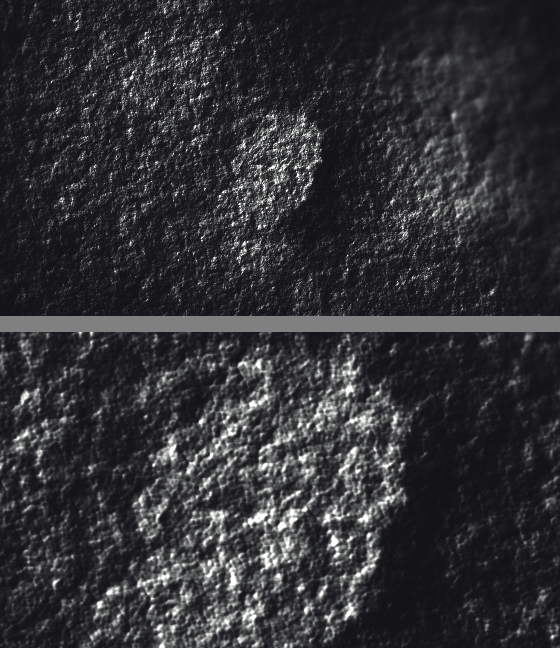
Top, the full canvas; bottom, a detail of the centre.
A Shadertoy shader for this texture:

```glsl
// Dark granular powder in raking light, with one lit lump and a shallow depth of field.

// Lengths are in canvas heights; exposures are natural logarithms.
const vec3  SHADOW_COLOR = vec3(0.072, 0.073, 0.091);
const vec3  LIGHT_COLOR  = vec3(1.0, 1.01, 0.965);
const vec2  TO_LIGHT     = vec2(-0.85, 0.52);
const float EXPOSURE     = -2.85;
const float RELIEF       = 2.1;    // contrast of the grains
const float ROUGHNESS    = 0.75;   // irregular share of each grain
const float UNEVENNESS   = 1.9;    // strength of the broad mottling
const float HIGHLIGHT_ROLLOFF = 0.7;
const int   OCTAVES      = 5;
const float CLUMP_FREQ   = 16.0;   // coarsest clumps per canvas height
const float LACUNARITY   = 1.9;
const float MAX_BLUR     = 0.023;
const vec2  LUMP_CENTER  = vec2(0.865, 0.465);
const vec2  LUMP_RADII   = vec2(0.132, 0.18);
const float LUMP_LEAN    = 0.35;
const mat2  TURN         = mat2(0.8, 0.6, -0.6, 0.8);

vec2 hash22(vec2 p) {
    vec3 q = fract(vec3(p.xyx) * vec3(0.1031, 0.1030, 0.0973));
    q += dot(q, q.yzx + 33.33);
    return fract((q.xx + q.yz) * q.zy);
}

float valueNoise(vec2 p) {
    vec2 cell = floor(p), f = fract(p);
    f = f * f * (3.0 - 2.0 * f);
    float low  = mix(hash22(cell).x, hash22(cell + vec2(1, 0)).x, f.x);
    float high = mix(hash22(cell + vec2(0, 1)).x, hash22(cell + vec2(1, 1)).x, f.x);
    return mix(low, high, f.y);
}

// Height of packed rough grains; low crispness melts them together.
float grainHeight(vec2 p, float crispness) {
    vec2 cell = floor(p);
    float sum = 0.0;
    for (int y = -1; y <= 1; y++)
    for (int x = -1; x <= 1; x++) {
        vec2 neighbor = cell + vec2(x, y);
        vec2 d = neighbor + hash22(neighbor) - p;
        sum += exp(-crispness * dot(d, d));
    }
    return log(sum + 1e-5) / crispness + ROUGHNESS * valueNoise(p * 1.3 + 5.0);
}

// Slope toward the light, summed over grain sizes; blur removes the fine ones.
float litRelief(vec2 p, float blur) {
    float relief = 0.0, freq = CLUMP_FREQ, weight = 0.6;
    float crispness = mix(13.0, 4.0, clamp(blur / MAX_BLUR, 0.0, 1.0));
    vec2 q = p * freq + 7.0, stepToLight = TO_LIGHT * 0.3;
    for (int i = 0; i < OCTAVES; i++) {
        float slope = grainHeight(q - stepToLight, crispness)
                    - grainHeight(q + stepToLight, crispness);
        float softness = freq * blur;
        relief += weight * slope * exp(-softness * softness);
        q = TURN * q * LACUNARITY + 11.3;
        stepToLight = TURN * stepToLight;
        freq *= LACUNARITY;
        weight = min(weight * 1.25, 0.9);
    }
    return relief;
}

// Soft elliptical pool of light or shade.
float pool(vec2 p, vec2 center, vec2 radii) {
    vec2 d = (p - center) / radii;
    return exp(-dot(d, d));
}

// Lump mask: ragged, crisp on the shadow side and fading on the lit side.
float lumpMask(vec2 p) {
    vec2 d = p - LUMP_CENTER;
    d.x -= LUMP_LEAN * d.y;
    float ragged = valueNoise(p * 22.0) + 0.5 * valueNoise(p * 55.0) - 0.75;
    float edge = length(d / LUMP_RADII) + 0.25 * ragged;
    float fade = mix(0.4, 0.08, smoothstep(-0.08, 0.08, d.x + 0.4 * d.y));
    return 1.0 - smoothstep(1.0 - fade, 1.0 + fade, edge);
}

void mainImage(out vec4 fragColor, in vec2 fragCoord) {
    vec2 p = fragCoord / iResolution.y;
    vec2 centered = fragCoord / iResolution.xy - 0.5;
    float lump = lumpMask(p);

    // Focus falls off toward the upper right and slightly at the left edge
    float blur = MAX_BLUR * smoothstep(1.15, 1.75, dot(p, vec2(0.8, 0.6)))
               + 0.003 * (1.0 - smoothstep(0.0, 0.3, p.x))
               + 0.2 / iResolution.y;

    // Broad light and shade
    float exposure = EXPOSURE;
    exposure += 0.95 * pool(p, vec2(0.48, 0.82), vec2(0.36, 0.36));
    exposure += 0.75 * pool(p, vec2(0.70, 0.30), vec2(0.26, 0.24));
    exposure += 1.15 * pool(p, vec2(1.32, 0.25), vec2(0.36, 0.28));
    exposure += 1.15 * pool(p, vec2(1.42, 0.70), vec2(0.25, 0.30));
    exposure -= 0.90 * pool(p, vec2(1.02, 0.86), vec2(0.22, 0.22));
    exposure -= 0.60 * pool(p, vec2(0.69, 0.55), vec2(0.05, 0.25));
    float mottling = 0.6 * valueNoise(p * 5.0 + 3.0) + 0.4 * valueNoise(TURN * p * 11.0) - 0.5;
    exposure += UNEVENNESS * mottling * (1.0 - 0.7 * lump);
    exposure -= 3.4 * dot(centered, centered);

    // Cast shadow, then the lump that throws it
    float shade = pool(p, vec2(1.05, 0.45), vec2(0.11, 0.19))
                + 0.6 * pool(p, vec2(0.96, 0.28), vec2(0.07, 0.09));
    exposure -= 2.2 * shade * (1.0 - lump);
    exposure = mix(exposure, -1.4 + 0.9 * (p.y - LUMP_CENTER.y), lump);

    // Grain lighting and tone
    float light = exp(exposure + RELIEF * litRelief(p, blur));
    light /= 1.0 + HIGHLIGHT_ROLLOFF * light;
    fragColor = vec4(SHADOW_COLOR + LIGHT_COLOR * light, 1.0);
}
```
